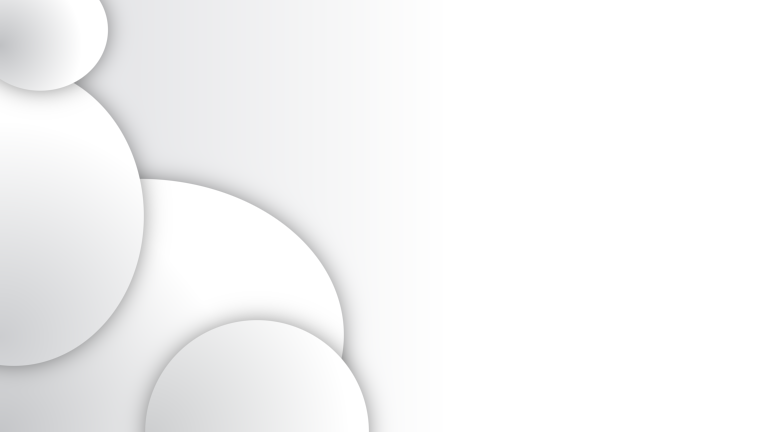
Write a WebGL 1 fragment shader that draws this background.

```glsl
precision highp float;
// Overlapping pale discs with soft shadows in the left corner of a white field.

uniform vec2 u_resolution;

const vec3 WHITE = vec3(1.0);
const vec3 HAZE = vec3(0.905, 0.907, 0.915);
const float SHADOW_STRENGTH = 0.21;
const float SHADOW_REACH = 0.026;

// Approximate signed distance to an axis-aligned ellipse.
float ellipseDistance(vec2 p, vec2 radii) {
  float scaled = length(p / radii);
  float slope = length(p / (radii * radii));
  return scaled * (scaled - 1.0) / max(slope, 0.0001);
}

// Soft shade that is deepest at a focus and fades to white.
vec3 radialShade(vec2 p, vec2 focus, float reach, vec3 dark) {
  float t = clamp(distance(p, focus) / reach, 0.0, 1.0);
  return mix(dark, WHITE, t);
}

// Lays one disc and its shadow over the colour below.
vec3 layDisc(vec3 below, vec2 p, vec2 centre, vec2 radii, vec3 fill) {
  float d = ellipseDistance(p - centre, radii);
  float spread = max(d, 0.0) / SHADOW_REACH;
  float shadow = SHADOW_STRENGTH * exp(-spread - 0.3 * spread * spread);
  float edge = 0.75 / u_resolution.y;
  float cover = 1.0 - smoothstep(-edge, edge, d);
  return mix(below * (1.0 - shadow), fill, cover);
}

void main() {
  // Canvas height is one unit.
  vec2 p = gl_FragCoord.xy / u_resolution.y;

  // Haze fading to white on the right
  vec3 colour = mix(HAZE, WHITE, clamp((p.x - 0.32) / 0.72, 0.0, 1.0));

  // Broad disc at the back
  vec3 fill = radialShade(p, vec2(0.0, 0.0), 0.56, vec3(0.77, 0.775, 0.785));
  colour = layDisc(colour, p, vec2(0.324, 0.225), vec2(0.472, 0.361), fill);

  // Tall disc on the left
  fill = radialShade(p, vec2(0.0, 0.22), 0.50, vec3(0.80, 0.805, 0.815));
  colour = layDisc(colour, p, vec2(0.032, 0.5), vec2(0.301, 0.347), fill);

  // Small disc in the upper corner
  fill = radialShade(p, vec2(0.0, 0.895), 0.19, vec3(0.75, 0.755, 0.765));
  colour = layDisc(colour, p, vec2(0.093, 0.931), vec2(0.157, 0.141), fill);

  // Round disc at the lower edge
  fill = radialShade(p, vec2(0.34, -0.01), 0.47, vec3(0.80, 0.805, 0.81));
  colour = layDisc(colour, p, vec2(0.595, 0.0), vec2(0.259), fill);

  gl_FragColor = vec4(colour, 1.0);
}
```
